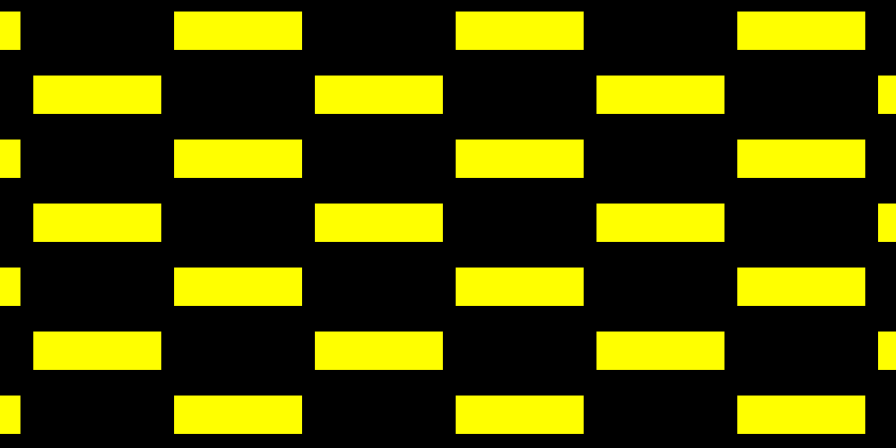
Give the GLSL for this pattern, as a Shadertoy shader.

```glsl
// Staggered rows of flat yellow bars on black.

const float ROWS = 7.0;                     // rows over the canvas height
const float PERIOD = 4.4;                   // bar spacing along a row, in row heights
const float STAGGER = 0.5 * PERIOD;         // sideways shift of each next row
const vec2 BAR_SIZE = vec2(2.0, 0.6);       // in row heights
const vec2 FIRST_BAR = vec2(3.72, 0.52);    // centre of a bar in the bottom row
const vec3 GROUND = vec3(0.0);
const vec3 BAR_COLOR = vec3(1.0, 1.0, 0.0);

// Offset from the centre of the nearest bar.
vec2 barOffset(vec2 p) {
    p -= FIRST_BAR;
    float row = floor(p.y + 0.5);
    float x = p.x - row * STAGGER;
    return vec2(x - PERIOD * floor(x / PERIOD + 0.5), p.y - row);
}

// Share of a pixel that lies inside a centred box.
float boxCoverage(vec2 p, vec2 size, float pixel) {
    vec2 inside = clamp((0.5 * size - abs(p)) / pixel + 0.5, 0.0, 1.0);
    return inside.x * inside.y;
}

void mainImage(out vec4 fragColor, in vec2 fragCoord) {
    float pixel = ROWS / iResolution.y;
    vec2 offset = barOffset(fragCoord * pixel);
    float bar = boxCoverage(offset, BAR_SIZE, pixel);
    fragColor = vec4(mix(GROUND, BAR_COLOR, bar), 1.0);
}
```
